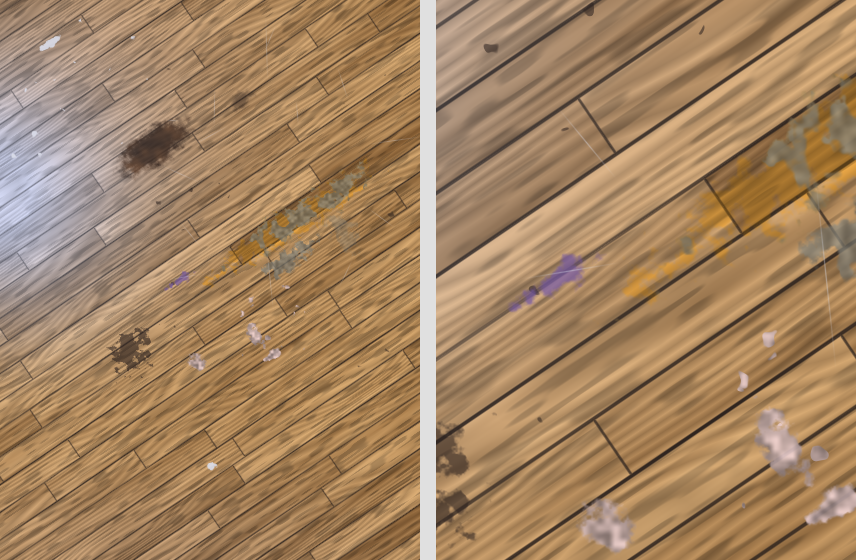
Left: the whole. Right: its middle third, enlarged.
A WebGL 1 fragment shader for this texture:

```glsl
precision highp float;
uniform vec2 u_resolution;

const vec2 GRAIN_DIR = vec2(0.827, 0.562);
const float BOARD_WIDTH = 0.0409;
const float SEAM_OFFSET = 0.716;

const vec3 HONEY = vec3(0.77, 0.60, 0.39);
const vec3 BROWN = vec3(0.52, 0.36, 0.19);
const vec3 TAUPE = vec3(0.65, 0.54, 0.46);
const vec3 SHEEN = vec3(0.72, 0.75, 0.86);
const vec3 SEAM = vec3(0.17, 0.13, 0.11);
const vec3 CHAR = vec3(0.17, 0.13, 0.12);
const vec3 AMBER = vec3(0.80, 0.55, 0.18);
const vec3 SLATE = vec3(0.48, 0.47, 0.43);
const vec3 CHALK = vec3(0.86, 0.87, 0.92);
const vec3 PINK = vec3(0.76, 0.67, 0.67);
const vec3 VIOLET = vec3(0.45, 0.34, 0.64);

float hash(vec2 p) {
  vec3 q = fract(p.xyx * 0.1031);
  q += dot(q, q.yzx + 33.33);
  return fract((q.x + q.y) * q.z);
}

float noise(vec2 p) {
  vec2 i = floor(p), f = fract(p);
  f = f * f * (3.0 - 2.0 * f);
  float low = mix(hash(i), hash(i + vec2(1.0, 0.0)), f.x);
  float high = mix(hash(i + vec2(0.0, 1.0)), hash(i + 1.0), f.x);
  return mix(low, high, f.y);
}

float fbm(vec2 p) {
  float sum = 0.0, gain = 0.533;
  for (int i = 0; i < 4; i++) {
    sum += gain * noise(p);
    p = p * 2.03 + 17.0;
    gain *= 0.5;
  }
  return sum;
}

// x runs along the boards, y across them
vec2 toBoard(vec2 p) {
  return vec2(dot(p, GRAIN_DIR), dot(p, vec2(-GRAIN_DIR.y, GRAIN_DIR.x)));
}

float stroke(float dist, float halfWidth, float px) {
  return 1.0 - smoothstep(halfWidth - px, halfWidth + px, dist);
}

float glow(vec2 p, vec2 center, vec2 radii) {
  vec2 d = (p - center) / radii;
  return exp(-dot(d, d));
}

// Ragged ellipse aligned with the boards
float blot(vec2 p, vec2 center, vec2 radii, float rough, float soft) {
  float d = length(toBoard(p - center) / radii);
  d += (fbm(p * 95.0) - 0.5) * rough;
  return 1.0 - smoothstep(1.0 - soft, 1.0 + soft, d);
}

// Irregular drops strewn over a rectangle
float flecks(vec2 p, vec2 center, vec2 spread, float size, float seed, float px) {
  float cover = 0.0;
  vec2 warp = (vec2(noise(p * 170.0), noise(p * 170.0 + 41.0)) - 0.5) * size;
  for (int i = 0; i < 14; i++) {
    float k = float(i);
    vec2 at = center + spread * (vec2(hash(vec2(k, seed)), hash(vec2(seed, k + 31.0))) - 0.5);
    float radius = size * mix(0.2, 1.0, pow(hash(vec2(k + 7.0, seed)), 4.0));
    cover = max(cover, stroke(length(p - at + warp), radius, px));
  }
  return cover;
}

float scratches(vec2 p, vec2 center, vec2 spread, float seed, float px) {
  float cover = 0.0;
  for (int i = 0; i < 14; i++) {
    float k = float(i);
    vec2 at = center + spread * (vec2(hash(vec2(k, seed)), hash(vec2(seed, k + 9.0))) - 0.5);
    float angle = 6.283 * hash(vec2(k + 53.0, seed));
    vec2 arm = vec2(cos(angle), sin(angle)) * mix(0.01, 0.06, hash(vec2(k, seed + 5.0)));
    float t = clamp(dot(p - at, arm) / dot(arm, arm), -1.0, 1.0);
    cover = max(cover, stroke(length(p - at - arm * t), 0.0003, px) * (1.0 - abs(t)));
  }
  return cover;
}

vec3 floorboards(vec2 q, float px) {
  float across = q.y / BOARD_WIDTH - SEAM_OFFSET;
  float row = floor(across);
  float boardLength = mix(0.36, 0.70, hash(vec2(row, 3.0)));
  float along = q.x / boardLength + hash(vec2(row, 11.0)) * 5.0;
  float seed = hash(vec2(row, floor(along)));

  // Growth rings and short dark pores
  vec2 g = q + vec2(seed * 19.0, seed * 7.0);
  float rings = abs(fract(g.y * 100.0 + 5.0 * noise(g * vec2(5.0, 24.0))) - 0.5) * 2.0;
  float pores = smoothstep(0.5, 0.8, noise(g * vec2(34.0, 270.0)));
  float streaks = fbm(g * vec2(7.0, 70.0));
  float tone = 0.22 + 0.66 * hash(vec2(row + 5.0, floor(along))) + (streaks - 0.5) * 0.9;
  vec3 wood = mix(BROWN, HONEY, clamp(tone + 0.22 * (rings - 0.3), 0.0, 1.15));
  wood *= 0.94 + 0.13 * rings - 0.20 * pores;

  // Gaps between boards
  float side = (0.5 - abs(fract(across) - 0.5)) * BOARD_WIDTH;
  float butt = (0.5 - abs(fract(along) - 0.5)) * boardLength;
  float gap = stroke(side, 0.0011, px) * (0.55 + 0.45 * noise(vec2(q.x * 7.0, floor(across + 0.5))));
  return mix(wood, SEAM, max(gap, 0.75 * stroke(butt, 0.0008, px)));
}

void main() {
  vec2 p = gl_FragCoord.xy / u_resolution.y;
  float px = 1.0 / u_resolution.y;
  vec3 color = floorboards(toBoard(p), px);

  // Dulled finish and window light, keeping the grain visible
  float haze = 0.75 * glow(p, vec2(0.06, 0.82), vec2(0.42, 0.36));
  haze += 0.45 * glow(p, vec2(0.25, 0.0), vec2(0.45, 0.16));
  color = mix(color, TAUPE * (0.12 + 1.75 * color.g), min(haze, 0.8));
  float shine = glow(p, vec2(-0.03, 0.65), vec2(0.24, 0.22));
  color = mix(color, SHEEN * (0.42 + 1.15 * color.g), min(1.05 * shine, 0.92));

  // Worn paint
  float patchy = fbm(p * 36.0);
  float paint = blot(p, vec2(0.52, 0.60), vec2(0.145, 0.024), 1.7, 0.2);
  color = mix(color, AMBER * (0.25 + 1.4 * color.g), 0.75 * paint);
  float slate = paint * smoothstep(0.48, 0.56, patchy);
  slate = max(slate, blot(p, vec2(0.515, 0.537), vec2(0.042, 0.015), 2.2, 0.25));
  slate = max(slate, 0.5 * blot(p, vec2(0.612, 0.585), vec2(0.018, 0.04), 2.2, 0.3));
  color = mix(color, SLATE * (0.75 + 0.5 * noise(p * 180.0)), 0.75 * slate);

  // Burn and dark stains
  float burn = blot(p, vec2(0.276, 0.738), vec2(0.066, 0.029), 0.8, 0.35);
  color = mix(color, CHAR + vec3(0.28, 0.17, 0.08) * noise(p * 70.0) * patchy, 0.85 * burn);
  color = mix(color, CHAR, 0.6 * blot(p, vec2(0.234, 0.370), vec2(0.031, 0.024), 3.2, 0.25));
  color = mix(color, CHAR, 0.45 * blot(p, vec2(0.43, 0.822), vec2(0.02, 0.012), 1.2, 0.5));
  color = mix(color, CHAR, 0.55 * flecks(p, vec2(0.45, 0.62), vec2(0.6, 0.55), 0.006, 23.0, px));

  // Chalky drips, crayon and scratches
  color = mix(color, VIOLET, 0.7 * blot(p, vec2(0.323, 0.501), vec2(0.024, 0.007), 2.3, 0.3));
  float lumps = blot(p, vec2(0.352, 0.352), vec2(0.013, 0.015), 1.6, 0.2);
  lumps = max(lumps, blot(p, vec2(0.453, 0.402), vec2(0.010, 0.021), 2.0, 0.2));
  lumps = max(lumps, blot(p, vec2(0.486, 0.366), vec2(0.013, 0.008), 1.6, 0.2));
  lumps = max(lumps, flecks(p, vec2(0.48, 0.43), vec2(0.13, 0.13), 0.005, 61.0, px));
  color = mix(color, PINK * (0.65 + 0.6 * noise(p * 210.0)), 0.9 * lumps);
  float chalk = flecks(p, vec2(0.14, 0.86), vec2(0.26, 0.28), 0.005, 47.0, px);
  chalk = max(chalk, blot(p, vec2(0.089, 0.922), vec2(0.019, 0.006), 1.4, 0.25));
  chalk = max(chalk, blot(p, vec2(0.378, 0.167), vec2(0.008, 0.007), 1.6, 0.25));
  color = mix(color, CHALK, 0.9 * chalk);
  color = mix(color, CHALK, 0.5 * scratches(p, vec2(0.52, 0.68), vec2(0.44, 0.5), 83.0, px));

  gl_FragColor = vec4(clamp(color, 0.0, 1.0), 1.0);
}
```
